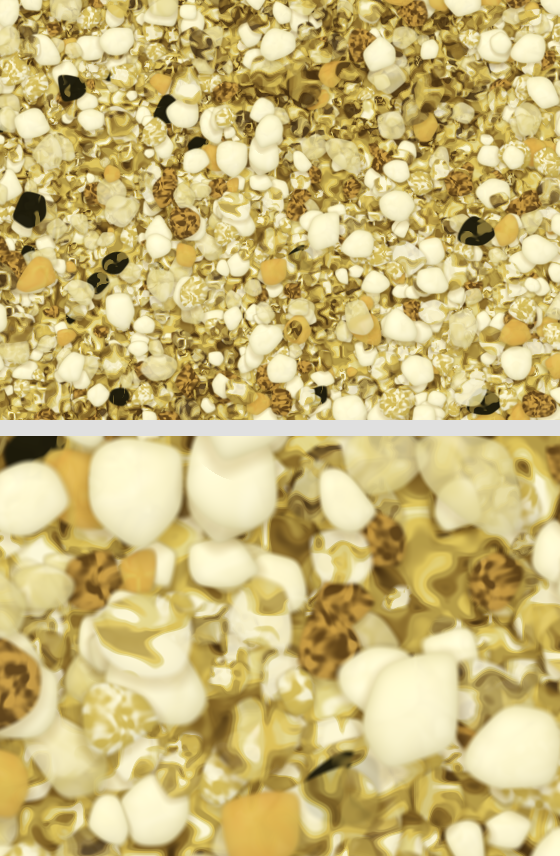
Top: the whole. Bottom: its middle third, enlarged.
A Shadertoy shader for this texture:

```glsl
#define LAYERS 8
#define SMALL_CELL 0.046
#define LARGE_CELL 0.094
#define COVERAGE 0.58
#define EDGE 0.0035
#define SHADOW 0.30
#define SPECKLE_SCALE 135.0
#define PATCH_SCALE 4.0
#define FACETS 7
#define TAU 6.2832

const vec3 UMBER = vec3(0.29, 0.20, 0.07);
const vec3 BROWN = vec3(0.55, 0.43, 0.17);
const vec3 OLIVE = vec3(0.71, 0.61, 0.28);
const vec3 STRAW = vec3(0.87, 0.77, 0.36);
const vec3 CREAM = vec3(0.89, 0.84, 0.54);
const vec3 MILK  = vec3(0.99, 0.97, 0.84);
const vec3 AMBER = vec3(0.86, 0.67, 0.29);
const vec3 JET   = vec3(0.11, 0.10, 0.04);

float hash(vec2 p) {
    return fract(sin(dot(p, vec2(127.1, 311.7))) * 43758.5);
}

float noise(vec2 p) {
    vec2 i = floor(p), f = fract(p);
    f = f * f * (3.0 - 2.0 * f);
    return mix(mix(hash(i), hash(i + vec2(1, 0)), f.x),
               mix(hash(i + vec2(0, 1)), hash(i + vec2(1, 1)), f.x), f.y);
}

// Ramp from shadow to highlight
vec3 tone(float v) {
    vec3 c = mix(UMBER, BROWN, smoothstep(0.0, 0.22, v));
    c = mix(c, OLIVE, smoothstep(0.24, 0.40, v));
    c = mix(c, STRAW, smoothstep(0.46, 0.60, v));
    c = mix(c, CREAM, smoothstep(0.64, 0.76, v));
    return mix(c, MILK, smoothstep(0.78, 0.95, v));
}

// Warped reflections inside a clear grain
float reflections(vec2 p, float seed) {
    vec2 q = p * 1.7 + seed;
    vec2 warp = vec2(noise(q), noise(q + 17.3));
    return noise(p * 1.9 + 1.9 * warp + seed);
}

// Fine grit from two turned noise fields
float grit(vec2 uv) {
    vec2 q = mat2(0.8, 0.6, -0.6, 0.8) * uv * SPECKLE_SCALE;
    q += 1.5 * noise(q * 0.4);
    return 0.55 * noise(q) + 0.45 * noise(mat2(0.6, 0.8, -0.8, 0.6) * q * 1.4);
}

// Rounded irregular polygon: 0 at the centre, 1 on the outline
float outline(vec2 p, float seed) {
    float sum = 0.0;
    for (int i = 0; i < FACETS; i++) {
        float k = float(i);
        float a = (k + 0.7 * hash(vec2(seed, k))) * TAU / float(FACETS);
        float reach = mix(0.72, 1.08, hash(vec2(k + 9.0, seed)));
        sum += pow(max(dot(p, vec2(cos(a), sin(a))) / reach, 0.0), 8.0);
    }
    return pow(sum, 0.125);
}

// Colour and opacity of one grain; brightness is that of its neighbourhood
vec4 mineral(vec2 p, vec2 uv, float d, float seed, float kind, float depth, float brightness) {
    float clearShare = mix(0.80, 0.40, depth) - 0.45 * brightness;
    float u = (kind - clearShare) / (1.0 - clearShare);
    float n = reflections(p, seed);
    float rim = pow(min(d, 1.0), 5.0);
    float shade = 1.03 + 0.05 * dot(p, vec2(-0.4, 0.8)) - 0.09 * rim;

    if (u < 0.0) {
        float v = 0.51 + 0.38 * (fract(seed * 7.31) - 0.5) + 1.15 * (n - 0.5) + 0.55 * brightness;
        vec3 glass = tone(v);
        float grey = 0.18 * step(0.75, fract(seed * 3.7));
        glass = mix(glass, vec3(dot(glass, vec3(0.33))), grey);
        return vec4(glass * (1.02 - 0.06 * rim), 0.84);
    }
    if (u < 0.38) return vec4(mix(MILK, CREAM, 0.35 * rim + 0.15 * n) * shade, 0.96);
    if (u < 0.60) return vec4(mix(CREAM, MILK, 0.8 * n) * shade, 0.76);
    if (u < 0.71) return vec4(mix(AMBER, STRAW, 0.8 * n) * shade, 0.92);
    if (u < 0.85) return vec4(mix(STRAW * 0.93, MILK * 0.97, smoothstep(0.30, 0.80, grit(uv))) * shade, 0.96);
    if (u < 0.955) return vec4(mix(UMBER * 1.25, AMBER * 0.9, smoothstep(0.22, 0.75, grit(uv))) * shade, 0.96);
    return vec4(mix(JET, OLIVE * 0.85, 0.8 * smoothstep(0.68, 0.85, n)), 0.97);
}

// One layer of scattered grains laid over what lies below
vec3 addGrains(vec3 col, vec2 uv, float layer) {
    float depth = layer / float(LAYERS - 1);
    float cell = mix(SMALL_CELL, LARGE_CELL, depth);
    vec2 shift = layer * vec2(13.37, 7.71);
    vec2 g = uv / cell + shift;
    for (int y = -1; y <= 1; y++)
    for (int x = -1; x <= 1; x++) {
        vec2 id = floor(g) + vec2(x, y);
        vec2 key = id + layer * 31.0;
        if (hash(key + 0.5) > COVERAGE) continue;
        float seed = 40.0 * hash(key + 3.1);
        vec2 jitter = vec2(hash(key + 5.7), hash(key + 8.3)) - 0.5;
        float size = mix(0.24, 0.55, hash(key + 11.9));
        vec2 p = (g - id - 0.5 - 0.6 * jitter) / size;
        float turn = TAU * hash(key + 15.2);
        vec2 axis = vec2(cos(turn), sin(turn));
        p += axis * dot(p, axis) * 0.35 * hash(key + 19.4);
        if (dot(p, p) > 2.4) continue;

        float d = outline(p, seed);
        float edge = EDGE / (cell * size);
        float brightness = noise((id + 0.5 - shift) * cell * PATCH_SCALE + 5.0) - 0.5;
        vec4 grain = mineral(p, uv, d, seed, hash(key + 23.6), depth, brightness);
        float shadow = SHADOW * smoothstep(1.3, 0.95, d + 0.12 * p.y);
        col = mix(col, col * vec3(0.66, 0.57, 0.36), shadow);
        col = mix(col, grain.rgb, grain.a * smoothstep(1.0 + edge, 1.0 - edge, d));
    }
    return col;
}

void mainImage(out vec4 fragColor, in vec2 fragCoord) {
    vec2 uv = fragCoord / iResolution.y;
    vec3 col = tone(reflections(uv * 30.0, 2.0));
    for (int i = 0; i < LAYERS; i++) col = addGrains(col, uv, float(i));
    fragColor = vec4(clamp(col, 0.0, 1.0), 1.0);
}
```
